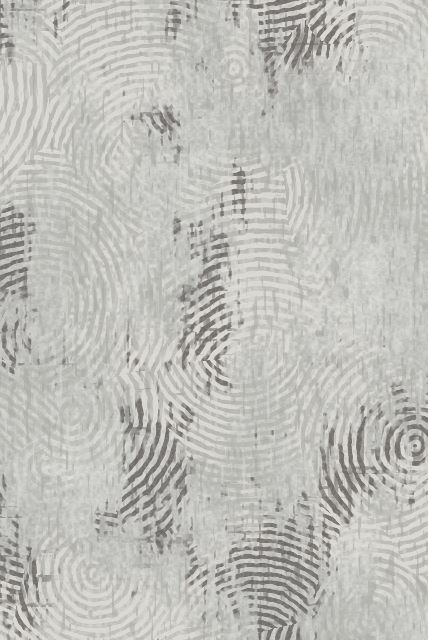
Write a Shadertoy shader that draws this texture.

```glsl
// Worn pale grey rug with patches of concentric brushed arcs and dark ragged strokes.

float hash(vec2 p) {
    vec3 q = fract(vec3(p.xyx) * 0.1031);
    q += dot(q, q.yzx + 33.33);
    return fract((q.x + q.y) * q.z);
}

vec2 hash2(vec2 p) {
    return vec2(hash(p + 17.3), hash(p + 71.9));
}

float noise(vec2 p) {
    vec2 i = floor(p), f = fract(p);
    f = f * f * (3.0 - 2.0 * f);
    return mix(mix(hash(i), hash(i + vec2(1, 0)), f.x),
               mix(hash(i + vec2(0, 1)), hash(i + vec2(1, 1)), f.x), f.y);
}

float layeredNoise(vec2 p) {
    return 0.55 * noise(p) + 0.28 * noise(p * 2.1 + 9.2) + 0.17 * noise(p * 4.3 + 31.7);
}

// Cellular patches: each cell sweeps its arcs around its own offset centre.
float arcWave(vec2 p) {
    vec2 q = p * vec2(5.2, 4.3) + 0.35 * (vec2(noise(p * 14.0), noise(p * 14.0 + 50.0)) - 0.5);
    vec2 cell = floor(q), nearest = cell, site = q;
    float best = 9.0;
    for (int y = -1; y <= 1; y++)
    for (int x = -1; x <= 1; x++) {
        vec2 id = cell + vec2(x, y);
        vec2 s = id + 0.1 + 0.8 * hash2(id);
        float d = length(q - s);
        if (d < best) { best = d; nearest = id; site = s; }
    }
    float angle = 6.2832 * hash(nearest + 5.5);
    float reach = mix(0.04, 0.24, hash(nearest + 8.8));
    vec2 centre = site / vec2(5.2, 4.3) + reach * vec2(cos(angle), sin(angle));
    float wobble = 0.004 * noise(p * 32.0) + 0.003 * noise(p * 90.0);
    float spacing = mix(0.0125, 0.0155, hash(nearest + 2.2));
    return sin(6.2832 * (length(p - centre) + wobble) / spacing);
}

void mainImage(out vec4 fragColor, in vec2 fragCoord) {
    vec2 p = fragCoord / iResolution.y + 3.0;

    float wave = arcWave(p);
    float streak = noise(p * vec2(150.0, 28.0));
    float fleck = noise(p * vec2(210.0, 48.0) + 40.0);
    float crumb = noise(p * 190.0);
    float grain = noise(p * 400.0 + 7.0);
    float stroke = smoothstep(-0.35, 0.4, wave + 0.7 * (crumb - 0.5));

    // Mottled wool ground with faint woven bands.
    float cloud = layeredNoise(p * vec2(9.0, 7.0) + 13.0);
    float band = noise(p * vec2(7.0, 65.0)) - 0.5;
    float tone = 0.775 + 0.11 * (cloud - 0.5) + 0.03 * band;
    tone += 0.06 * (crumb - 0.5) + 0.065 * (grain - 0.5) + 0.05 * (streak - 0.5);
    vec3 color = tone * vec3(1.003, 1.003, 0.985);

    // Grey and cream arcs, each showing in its own areas.
    float greyArea = smoothstep(0.45, 0.62, layeredNoise(p * vec2(8.0, 6.0) + 60.0) + 0.2 * (streak - 0.5));
    float creamArea = smoothstep(0.48, 0.64, layeredNoise(p * vec2(7.0, 5.0) + 90.0) + 0.2 * (crumb - 0.5));
    color = mix(color, vec3(0.70, 0.70, 0.68), 0.65 * greyArea * stroke);
    color = mix(color, vec3(0.875, 0.86, 0.835), 0.85 * creamArea * (1.0 - stroke));

    // Fine vertical wear in pale and dull threads.
    color = mix(color, vec3(0.84, 0.845, 0.835), 0.5 * smoothstep(0.68, 0.85, fleck));
    color = mix(color, vec3(0.66, 0.66, 0.64), 0.55 * smoothstep(0.26, 0.12, fleck));

    // Dark strokes, broken up by vertical abrasion.
    float patchy = layeredNoise(p * vec2(9.0, 5.5) + 120.0);
    float ragged = 0.72 * patchy + 0.2 * streak + 0.08 * crumb;
    float dark = smoothstep(0.565, 0.64, ragged);
    float ink = dark * max(stroke, 0.6 * smoothstep(0.72, 0.88, streak));
    vec3 inkColor = vec3(0.45, 0.435, 0.425) + 0.10 * (grain - 0.5);
    color = mix(color, inkColor, 0.92 * ink);

    // Sparse dark horizontal and vertical threads.
    float thread = smoothstep(0.80, 0.9, noise(p * vec2(14.0, 130.0) + 200.0));
    thread = max(thread, smoothstep(0.82, 0.92, noise(p * vec2(170.0, 30.0) + 300.0)));
    color = mix(color, inkColor, 0.6 * thread * smoothstep(0.48, 0.62, patchy) * smoothstep(0.3, 0.6, crumb));

    fragColor = vec4(color, 1.0);
}
```
